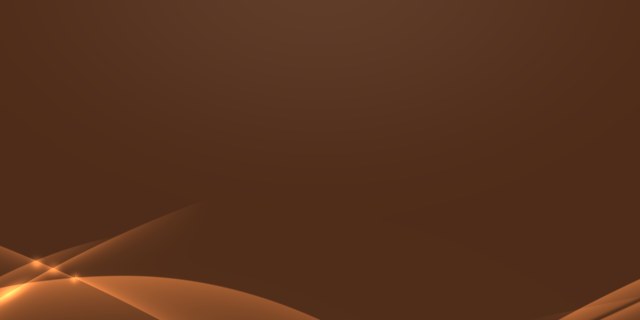
This background is drawn by a Shadertoy shader. Its source:

```glsl
// Dark brown backdrop with glowing amber ribbons along the lower corners.

// Light of a translucent sheet: sharp at its edge, fading with depth.
float sheet(float depth, float width) {
    float soft = 0.7 / iResolution.y + 0.0012;
    return smoothstep(-soft, soft, depth) * exp(-max(depth, 0.0) / width);
}

// Small round glint where ribbons cross.
float glint(vec2 p, vec2 center, float radius) {
    vec2 q = (p - center) / radius;
    return exp(-dot(q, q));
}

void mainImage(out vec4 fragColor, in vec2 fragCoord) {
    // Canvas units: height is 1, and x spans 0 to 2.
    vec2 p = fragCoord / iResolution.xy * vec2(2.0, 1.0);
    float x = p.x;

    // Backdrop with a wide soft glow from the top center
    float halo = 1.0 - smoothstep(0.0, 1.0, length((p - vec2(1.0, 1.08)) / vec2(1.25, 0.78)));
    vec3 color = mix(vec3(0.308, 0.174, 0.098), vec3(0.375, 0.238, 0.16), halo);

    // Broad hill rising from the lower left
    float offset = x - 0.39;
    float hill = 0.138 - (offset < 0.0 ? 0.25 : 0.37) * offset * offset;
    float light = 0.9 * sheet(hill - p.y, 0.11) * mix(1.0, 0.65, smoothstep(0.3, 1.0, x));

    // Falling ribbon, twisted where it narrows
    float fall = 0.232 - 0.40 * x - 0.13 * x * x;
    float twist = x - 0.234;
    float fallDepth = (p.y - fall) * (twist < 0.0 ? -1.0 : 1.0);
    float fallWidth = 0.007 + 0.16 * abs(twist);
    light += 0.85 * sheet(fallDepth, fallWidth) * exp(-1.5 * abs(twist));

    // Long rising ribbon, dissolving to the right
    float rise = 0.068 + 0.60 * x - 0.19 * x * x;
    float riseWidth = 0.012 + 0.12 * abs(x - 0.17);
    float riseFade = 1.0 - smoothstep(0.08, 0.71, x);
    light += 0.85 * sheet(rise - p.y, riseWidth) * riseFade;

    // Shorter rising ribbon above it
    float arch = 0.135 + 0.50 * x - 0.42 * x * x;
    float archFade = 1.0 - smoothstep(0.04, 0.42, x);
    light += 0.62 * sheet(arch - p.y, 0.045) * archFade;

    // Glints at the crossings and the hot left edge
    light += 0.9 * glint(p, vec2(0.115, 0.178), 0.016);
    light += 0.7 * glint(p, vec2(0.169, 0.158), 0.018);
    light += 0.9 * glint(p, vec2(0.234, 0.13), 0.014);
    vec2 streak = mat2(0.87, -0.5, 0.5, 0.87) * (p - vec2(0.025, 0.083));
    light += 1.5 * glint(streak * vec2(0.3, 1.0), vec2(0.0), 0.018);

    // Right corner: a bright sweep over two darker folds
    float corner = x - 1.745;
    float sweep = 0.54 * corner - 0.15 * corner * corner;
    float right = smoothstep(1.6, 1.8, x);
    light += right * 0.85 * sheet(sweep - p.y, 0.075);
    float fold = 0.46 * (x - 1.875);
    light -= right * 0.4 * exp(-pow((p.y - fold - 0.006) / 0.008, 2.0));
    light += right * 0.5 * sheet(fold - p.y, 0.03);
    light += 0.15 * right * sheet(0.21 * (x - 1.65) - p.y, 0.04);

    color += max(light, 0.0) * vec3(0.45, 0.255, 0.125);
    fragColor = vec4(clamp(color, 0.0, 1.0), 1.0);
}
```
